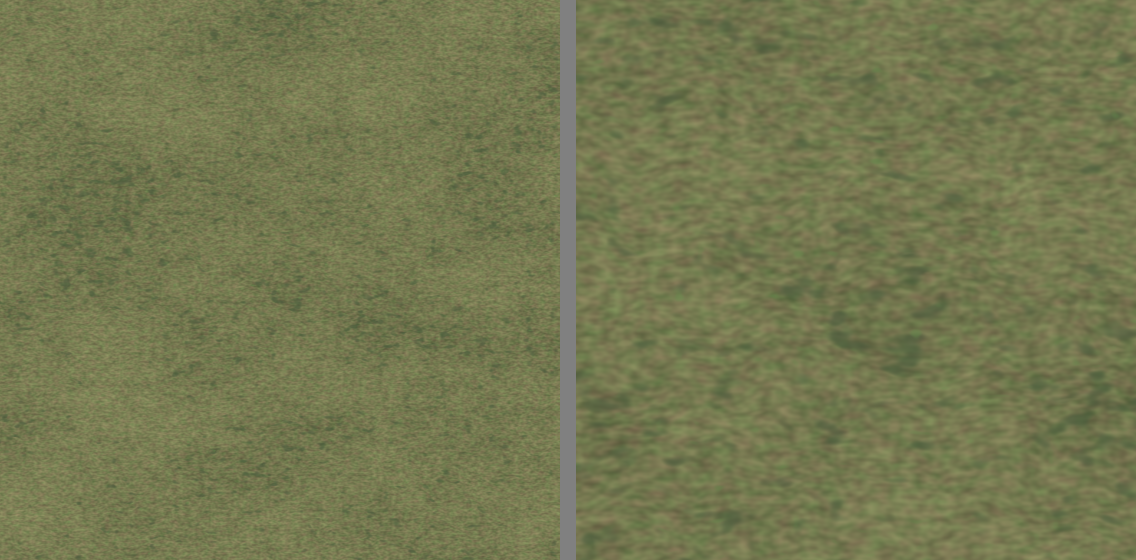
Left, the full canvas; right, a detail of the centre.
Write a three.js fragment shader that draws this texture.

```glsl
varying vec2 vUv;

vec2 randomGradient(vec2 cell) {
  vec3 h = fract(cell.xyx * vec3(0.1031, 0.1030, 0.0973));
  h += dot(h, h.yzx + 33.33);
  float angle = 6.28318 * fract((h.x + h.y) * h.z);
  return vec2(cos(angle), sin(angle));
}

float gradientNoise(vec2 p) {
  vec2 i = floor(p);
  vec2 f = p - i;
  vec2 u = f * f * f * (f * (f * 6.0 - 15.0) + 10.0);
  vec2 e = vec2(1.0, 0.0);
  float bottom = mix(dot(randomGradient(i), f),
                     dot(randomGradient(i + e.xy), f - e.xy), u.x);
  float top = mix(dot(randomGradient(i + e.yx), f - e.yx),
                  dot(randomGradient(i + e.xx), f - e.xx), u.x);
  return mix(bottom, top, u.y);
}

float fractalNoise(vec2 p) {
  float sum = 0.0;
  float amplitude = 1.0;
  for (int octave = 0; octave < 4; octave++) {
    sum += amplitude * gradientNoise(p);
    p = mat2(1.98, 0.16, -0.16, 1.98) * p + 17.3;
    amplitude *= 0.6;
  }
  return sum;
}

void main() {
  // Slight waviness keeps the grain off a regular lattice
  vec2 p = vUv + 0.004 * vec2(gradientNoise(vUv * 19.0 + 5.0),
                              gradientNoise(vUv * 23.0 + 61.0));

  // Broad worn patches, mid-size mottling and flat horizontal grain
  float patches = fractalNoise(p * vec2(3.2, 5.5) + 11.0);
  float mottle = gradientNoise(p * vec2(24.0, 40.0) + 37.0);
  float grain = gradientNoise(p * vec2(82.0, 175.0) + 73.0);
  float fineGrain = gradientNoise(p * vec2(170.0, 310.0) + 131.0);
  float tone = 0.045 * patches + 0.035 * mottle + 0.085 * grain + 0.075 * fineGrain;
  vec3 turf = vec3(0.463, 0.477, 0.315) + tone * vec3(1.0, 0.95, 0.7);

  // Drift between reddish soil and green blades
  float hue = gradientNoise(p * vec2(75.0, 140.0) + 211.0)
            + 0.7 * gradientNoise(p * vec2(150.0, 240.0) + 307.0);
  turf += hue * vec3(0.036, -0.028, 0.012);

  // Dark green tufts gather where the patches are dark
  float tufts = gradientNoise(p * vec2(46.0, 88.0) + 401.0)
              + 0.5 * gradientNoise(p * vec2(95.0, 170.0) + 457.0)
              - 0.4 * patches - 0.25 * mottle;
  turf = mix(turf, vec3(0.28, 0.355, 0.235), 0.6 * smoothstep(0.2, 0.75, tufts));

  // Sparse dry straw and fresh green flecks
  float straw = gradientNoise(p * vec2(62.0, 125.0) + 503.0);
  turf = mix(turf, vec3(0.58, 0.56, 0.39), 0.5 * smoothstep(0.4, 0.65, straw));
  float blades = gradientNoise(p * vec2(85.0, 150.0) + 601.0);
  turf = mix(turf, vec3(0.40, 0.54, 0.30), 0.5 * smoothstep(0.38, 0.65, blades));

  gl_FragColor = vec4(turf, 1.0);
}
```
